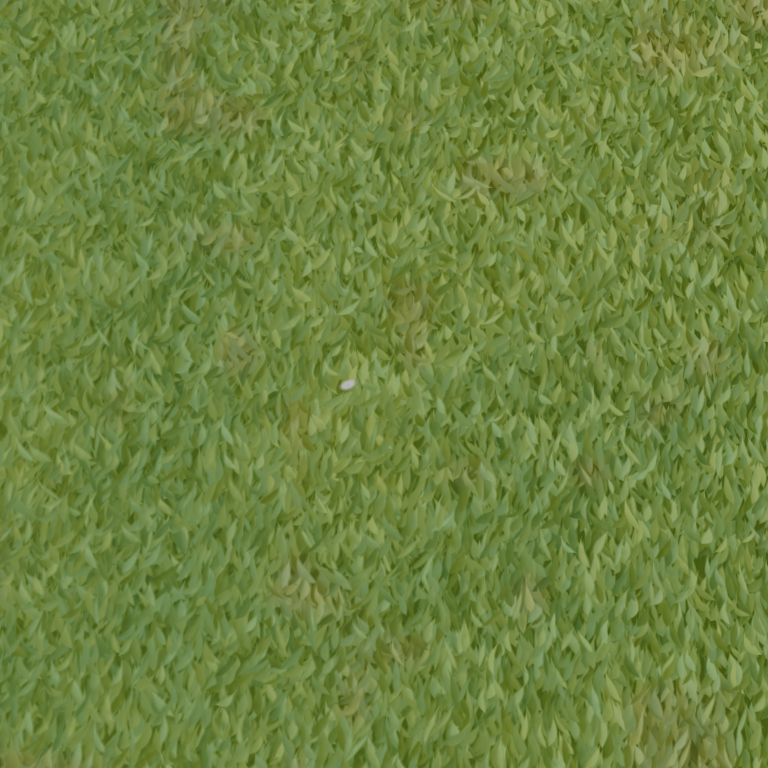
Write a Shadertoy shader that draws this texture.

```glsl
const int LAYERS = 10;
const float CELL = 0.030;
const vec3 SHADOW_GREEN = vec3(0.25, 0.34, 0.08);
const vec3 DEEP_GREEN = vec3(0.36, 0.45, 0.16);
const vec3 LEAF_GREEN = vec3(0.45, 0.54, 0.28);
const vec3 PALE_GREEN = vec3(0.57, 0.65, 0.41);
const vec3 FLECK_COLOR = vec3(0.74, 0.72, 0.76);

float hash(vec2 p) {
    return fract(sin(dot(p, vec2(127.1, 311.7))) * 43758.5453);
}

vec2 hash2(vec2 p) {
    return vec2(hash(p), hash(p + vec2(37.3, 17.9)));
}

float valueNoise(vec2 p) {
    vec2 i = floor(p), f = fract(p);
    f = f * f * (3.0 - 2.0 * f);
    float low = mix(hash(i), hash(i + vec2(1, 0)), f.x);
    float high = mix(hash(i + vec2(0, 1)), hash(i + vec2(1, 1)), f.x);
    return mix(low, high, f.y);
}

vec2 rotate(vec2 p, float angle) {
    float c = cos(angle), s = sin(angle);
    return vec2(c * p.x - s * p.y, s * p.x + c * p.y);
}

// Coverage of a curved, tapered blade centred on the origin
float bladeMask(vec2 p, float halfLength, float halfWidth, float bend, float softness) {
    float along = p.y / halfLength;
    float across = abs(p.x + bend * along * along);
    float taper = (1.0 - along * along) * (1.0 - 0.45 * clamp(along, -1.0, 1.0));
    return 1.0 - smoothstep(-softness, softness, across - halfWidth * taper);
}

// Paints one scattered layer over "surface", which holds tone and warmth
vec2 bladeLayer(vec2 surface, vec2 p, float layer, float spread, float softness) {
    vec2 grid = p / CELL + layer * vec2(7.37, 3.61);
    vec2 home = floor(grid);
    float height = layer / float(LAYERS - 1);
    for (int y = -1; y <= 1; y++)
    for (int x = -1; x <= 1; x++) {
        vec2 id = home + vec2(x, y);
        vec2 seed = id + layer * vec2(19.7, 53.3);
        vec2 place = hash2(seed);
        vec2 shape = hash2(seed + 5.1);
        vec2 turn = hash2(seed + 11.7);
        vec2 tint = hash2(seed + 23.9);
        float angle = (turn.x + turn.y - 1.0) * spread + 0.12;
        vec2 q = rotate(grid - id - place, angle);
        float halfWidth = mix(0.10, 0.21, shape.y);
        float mask = bladeMask(q, mix(0.42, 0.82, shape.x), halfWidth,
                               (turn.x - 0.5) * 0.4, softness);
        float shading = 0.10 * clamp(q.x / halfWidth, -1.0, 1.0) + 0.08 * q.y;
        float tone = 0.42 + 0.22 * height + 0.62 * (tint.x - 0.5) + shading;
        surface = mix(surface, vec2(tone, tint.y - 0.5), mask);
    }
    return surface;
}

vec3 grassColor(float tone, float warmth) {
    vec3 color = mix(SHADOW_GREEN, DEEP_GREEN, smoothstep(0.0, 0.36, tone));
    color = mix(color, LEAF_GREEN, smoothstep(0.28, 0.64, tone));
    color = mix(color, PALE_GREEN, smoothstep(0.60, 1.0, tone));
    return color + warmth * vec3(0.045, 0.0, -0.075);
}

void mainImage(out vec4 fragColor, in vec2 fragCoord) {
    vec2 uv = fragCoord / iResolution.xy;

    // Blades shrink slightly towards the far edge
    vec2 ground = vec2((uv.x - 0.5) * (1.0 + 0.25 * uv.y), uv.y * (1.0 + 0.17 * uv.y));
    ground += 0.004 * vec2(valueNoise(uv * 45.0), valueNoise(uv * 45.0 + 9.0));

    // Overlapping blades, lower layers in shade
    float spread = 1.15 + 0.5 * uv.y - 0.35 * uv.x;
    float softness = mix(0.10, 0.065, uv.x);
    vec2 surface = vec2(0.12, 0.2);
    for (int i = 0; i < LAYERS; i++)
        surface = bladeLayer(surface, ground, float(i), spread, softness);

    // Broad patches, fine mottling and a hazier left side
    float patches = valueNoise(uv * 4.5 + 3.0) - 0.5;
    float mottle = valueNoise(uv * vec2(150.0, 110.0)) - 0.5;
    float tone = 0.57 + (surface.x - 0.57) * mix(0.85, 1.15, uv.x);
    tone += 0.10 * patches + 0.10 * mottle;
    vec3 color = grassColor(tone, surface.y + 0.5 * patches);

    // Dry, brownish spots
    float dry = smoothstep(0.62, 0.95, valueNoise(uv * 13.0 + 21.0));
    color += dry * vec3(0.035, -0.012, 0.012);

    // Small pale fleck in the lawn
    vec2 fleck = rotate(uv - vec2(0.453, 0.499), -0.35) / vec2(0.013, 0.007);
    color = mix(color, FLECK_COLOR, 0.9 * (1.0 - smoothstep(0.45, 1.1, length(fleck))));

    fragColor = vec4(clamp(color, 0.0, 1.0), 1.0);
}
```
